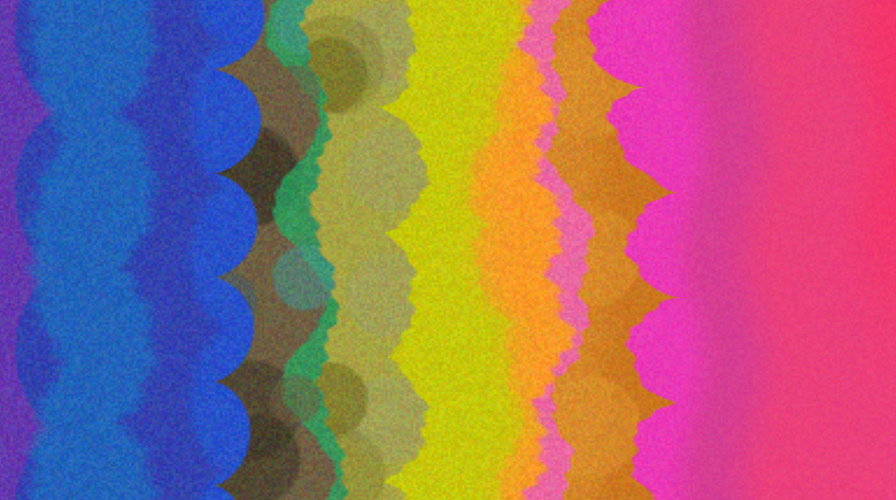
Reproduce this background procedurally as a Shadertoy shader.

```glsl
// Upright bands of spectrum colour, from violet to rose, with scalloped edges.
// Each edge is a chain of arcs or layered sines over height; columns of
// translucent discs overlap the bands, and fine coloured grain covers all.

#define EDGE_SOFT 0.006
#define MELT_SOFT 0.022
#define DISC_OPACITY 0.55
#define ROUGHNESS 0.006
#define GRAIN_CELLS 215.0
#define GRAIN_AMOUNT 0.125
#define TAU 6.2831853

const vec3 VIOLET = vec3(0.39, 0.22, 0.68);
const vec3 BLUE = vec3(0.20, 0.26, 0.69);
const vec3 AZURE = vec3(0.12, 0.42, 0.74);
const vec3 COBALT = vec3(0.14, 0.34, 0.83);
const vec3 UMBER = vec3(0.43, 0.37, 0.26);
const vec3 SHADOW = vec3(0.23, 0.21, 0.15);
const vec3 SLATE = vec3(0.27, 0.36, 0.42);
const vec3 TEAL = vec3(0.15, 0.65, 0.38);
const vec3 SEA = vec3(0.27, 0.58, 0.55);
const vec3 KHAKI = vec3(0.65, 0.64, 0.26);
const vec3 SAGE = vec3(0.62, 0.62, 0.38);
const vec3 OLIVE = vec3(0.42, 0.40, 0.13);
const vec3 YELLOW = vec3(0.77, 0.78, 0.04);
const vec3 ORANGE = vec3(0.97, 0.60, 0.15);
const vec3 PINK = vec3(0.92, 0.40, 0.63);
const vec3 OCHRE = vec3(0.79, 0.46, 0.12);
const vec3 AMBER = vec3(0.86, 0.57, 0.18);
const vec3 MAGENTA = vec3(0.92, 0.22, 0.71);
const vec3 MAUVE = vec3(0.84, 0.24, 0.57);
const vec3 ROSE = vec3(0.92, 0.25, 0.48);
const vec3 CRIMSON = vec3(0.95, 0.21, 0.42);

// Coverage of the side where the signed distance is positive
float cover(float d) {
    float w = max(EDGE_SOFT, 0.8 * fwidth(d));
    return smoothstep(-w, w, d);
}

// The same with a wide, melting border
float melt(float d) {
    return smoothstep(-MELT_SOFT, MELT_SOFT, d);
}

// Chain of arcs: 1 at each centre, 0 at the cusps between
float scallop(float y, float centre, float period) {
    float d = 2.0 * (fract((y - centre) / period + 0.5) - 0.5);
    return (sqrt(1.0 - 0.92 * d * d) - 0.28) / 0.72;
}

float wave(float y, float peak, float period) {
    return cos(TAU * (y - peak) / period);
}

// Column of equal translucent discs
float discs(vec2 p, vec2 centre, float period, float radius) {
    vec2 q = p - centre;
    q.y -= period * round(q.y / period);
    return cover(radius - length(q)) * DISC_OPACITY;
}

vec3 hash3(vec2 c) {
    vec3 q = fract(c.xyx * vec3(0.1031, 0.1030, 0.0973));
    q += dot(q, q.yxz + 33.33);
    return fract((q.xxy + q.yzz) * q.zyx);
}

// Smoothly blended coloured cells
vec3 grain(vec2 p) {
    vec2 c = floor(p), f = smoothstep(0.0, 1.0, fract(p));
    vec3 low = mix(hash3(c), hash3(c + vec2(1, 0)), f.x);
    vec3 high = mix(hash3(c + vec2(0, 1)), hash3(c + vec2(1, 1)), f.x);
    return mix(low, high, f.y) - 0.5;
}

void mainImage(out vec4 fragColor, in vec2 fragCoord) {
    vec2 p = fragCoord / iResolution.y;
    p.x *= 1.79 * iResolution.y / iResolution.x;
    float x = p.x, y = p.y;
    float rough = ROUGHNESS * (wave(y, 0.1, 0.09) + 0.7 * wave(y + 0.3 * x, 0.0, 0.037));

    // Violet and blues
    vec3 col = mix(VIOLET, BLUE, cover(x - 0.12 + 0.09 * scallop(y, 0.94, 0.32)));
    float azure = melt(x - 0.135 + 0.07 * scallop(y, 0.95, 0.45) + rough)
                * melt(0.235 + 0.07 * scallop(y, 0.93, 0.31) + rough - x);
    col = mix(col, AZURE, 0.8 * azure);
    col = mix(col, COBALT, 0.7 * melt(x - 0.45 + 0.07 * scallop(y, 0.77, 0.285)));

    // Umber gap with dark and slate discs
    float blueEnd = 0.43 + (0.065 + 0.035 * y) * scallop(y, 0.965, 0.208);
    vec3 gap = mix(UMBER, SHADOW, discs(p, vec2(0.50, 0.18), 0.47, 0.10));
    gap = mix(gap, SHADOW, discs(p, vec2(0.51, 0.08), 0.56, 0.09));
    gap = mix(gap, SLATE, discs(p, vec2(0.45, 0.39), 0.57, 0.065));
    col = mix(col, gap, cover(x - blueEnd));

    // Teal ribbon and khaki
    float sway = wave(y, 0.405, 0.355);
    float tealEnd = 0.67 - 0.045 * y + 0.02 * sway + rough;
    float teal = cover(x - tealEnd + 0.048 - 0.03 * sway + 1.5 * rough);
    col = mix(col, TEAL, 0.75 * teal);
    col = mix(col, SEA, discs(p, vec2(0.61, 0.445), 0.51, 0.065));
    col = mix(col, UMBER, discs(p, vec2(0.59, 0.20), 0.62, 0.05));
    vec3 khaki = mix(KHAKI, SAGE, discs(p, vec2(0.775, 0.16), 0.25, 0.085));
    khaki = mix(khaki, OLIVE, discs(p, vec2(0.66, 0.2), 0.65, 0.075));
    khaki = mix(khaki, OLIVE, 0.5 * discs(p, vec2(0.67, 0.05), 0.82, 0.1));
    col = mix(col, khaki, cover(x - tealEnd));

    // Yellow melting into orange
    float khakiEnd = 0.766 + (0.072 + 0.014 * wave(y, 0.14, 0.5)) * scallop(y, 0.16, 0.25);
    col = mix(col, YELLOW, cover(x - khakiEnd - rough));
    float orangeStart = 1.015 - 0.045 * wave(y, 0.58, 0.8) - 0.035 * scallop(y, 0.65, 0.2);
    float orange = 0.35 * cover(x - orangeStart - rough)
                 + 0.65 * smoothstep(-0.06, 0.07, x - orangeStart);
    col = mix(col, ORANGE, orange);

    // Pink ribbon, then ochre with amber discs
    float bend = (y - 0.43) / 0.2;
    float ribbon = 1.092 + 0.058 * exp(-bend * bend) + 0.018 * wave(y, 0.32, 0.24);
    float halfWidth = 0.022 + 0.012 * wave(y, 0.0, 0.5);
    float pink = x - ribbon + halfWidth + 1.5 * rough;
    col = mix(col, PINK, 0.5 * cover(pink) + 0.5 * melt(pink));
    vec3 ochre = mix(OCHRE, AMBER, discs(p, vec2(1.18, 0.147), 0.34, 0.1));
    ochre = mix(ochre, AMBER, 0.6 * smoothstep(1.26, 1.14, x));
    col = mix(col, ochre, cover(x - ribbon - halfWidth - rough));

    // Magenta fading to rose and crimson
    float ochreEnd = 1.355 - 0.078 * smoothstep(0.65, 0.85, y) - 0.02 * smoothstep(0.3, 0.1, y)
                   - (0.07 + 0.03 * smoothstep(0.1, 0.35, y)) * scallop(y, 0.93, 0.21);
    float drift = x + 0.02 * wave(y, 0.5, 0.45);
    vec3 warm = mix(MAGENTA, MAUVE, smoothstep(1.34, 1.43, drift));
    warm = mix(warm, ROSE, smoothstep(1.44, 1.57, drift));
    warm = mix(warm, CRIMSON, smoothstep(1.66, 1.79, drift) * smoothstep(0.1, 0.7, y));
    col = mix(col, warm, cover(x - ochreEnd - rough));

    // Grain, gentler over the warm side
    float strength = GRAIN_AMOUNT * mix(1.0, 0.45, smoothstep(1.1, 1.5, x));
    fragColor = vec4(clamp(col + strength * grain(p * GRAIN_CELLS), 0.0, 1.0), 1.0);
}
```
